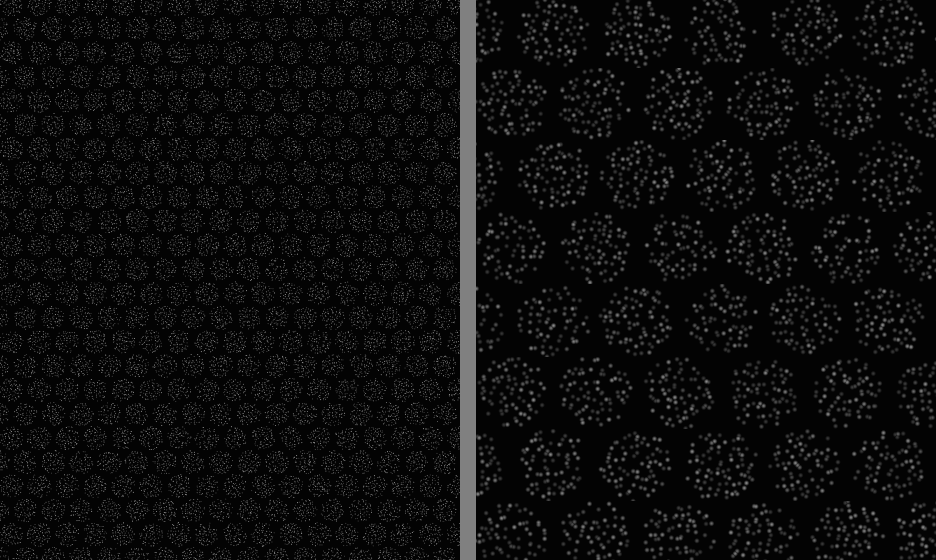
Left, the full canvas; right, a detail of the centre.
Give the GLSL for this pattern, as a WebGL 1 fragment shader.

```glsl
precision highp float;

uniform vec2 u_resolution;

#define COLUMNS 16.45
#define ROW_PITCH 0.8616
#define LATTICE_SHIFT vec2(0.403, 0.06)
#define DISC_RADIUS 0.425
#define EDGE_SCATTER 0.03
#define GRAINS 12.0
#define GRAIN_FILL 0.85
#define GRAIN_RADIUS 0.04
#define GRAIN_DIM 0.21
#define GRAIN_BRIGHT 0.53
#define GROUND 0.01

vec3 hash3(vec2 p) {
    vec3 q = fract(p.xyx * vec3(0.1031, 0.1030, 0.0973));
    q += dot(q, q.yxz + 33.33);
    return fract((q.xxy + q.yzz) * q.zyx);
}

// Light of the grains scattered in one disc, with local centred on it
float discGrains(vec2 local, vec2 discId) {
    vec2 cell = floor(local * GRAINS);
    vec2 seed = discId * 31.0 + 200.0;
    float light = 0.0;
    for (int y = -1; y <= 1; y++) {
        for (int x = -1; x <= 1; x++) {
            vec2 id = cell + vec2(float(x), float(y));
            vec3 place = hash3(id + seed);
            vec3 trait = hash3(id + seed + 913.7);
            vec2 grain = (id + place.xy) / GRAINS;

            // Keep grains inside a slightly ragged rim
            float rim = DISC_RADIUS + EDGE_SCATTER * (trait.x - 0.5);
            float present = step(length(grain), rim) * step(place.z, GRAIN_FILL);

            // Most grains are dim, a few are bright
            float peak = mix(GRAIN_DIM, GRAIN_BRIGHT, trait.y * trait.y);
            float glow = 1.0 - smoothstep(0.0, GRAIN_RADIUS, distance(local, grain));
            light = max(light, present * peak * glow);
        }
    }
    return light;
}

void main() {
    vec2 p = gl_FragCoord.xy / u_resolution.x * COLUMNS;

    // Staggered rows of discs, one column pitch wide
    float row = floor(p.y / ROW_PITCH - LATTICE_SHIFT.y + 0.5);
    float stagger = LATTICE_SHIFT.x + 0.5 * (1.0 - mod(row, 2.0));
    float column = floor(p.x - stagger + 0.5);
    vec2 centre = vec2(column + stagger, (row + LATTICE_SHIFT.y) * ROW_PITCH);

    float shade = max(GROUND, discGrains(p - centre, vec2(column, row)));
    gl_FragColor = vec4(vec3(shade), 1.0);
}
```
